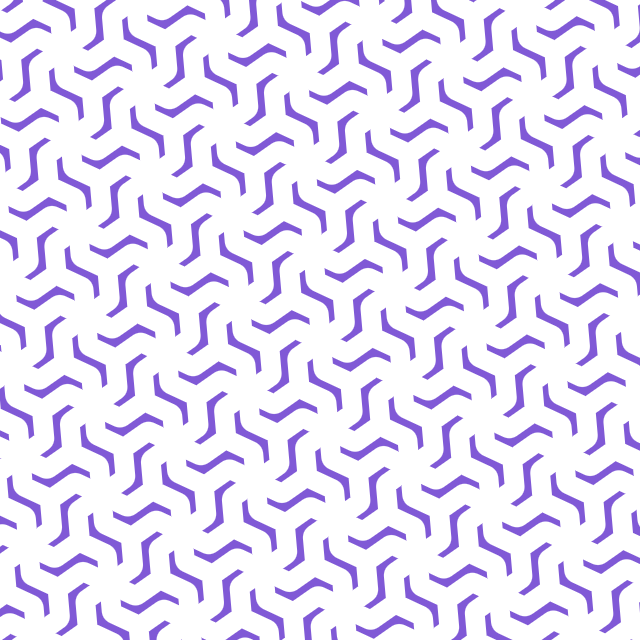
Write a WebGL 1 fragment shader that draws this pattern.

```glsl
precision highp float;

uniform vec2 u_resolution;

#define SPACING 0.1396            // lattice step, in canvas widths
#define TILT 25.0                 // lattice rotation, degrees
#define HUB vec2(0.4895, 0.6063)  // one six-fold centre of the lattice
#define ARM_OUTER 0.1735          // lengths below are in lattice steps
#define ARM_INNER 0.1113
#define STEM_HALF 0.038
#define REACH 0.323
#define FILLET 0.082
#define INK vec3(0.50, 0.35, 0.84)
#define PAPER vec3(1.0)

const float SIN60 = 0.866025;

vec2 rotate(vec2 p, float degrees) {
  float a = radians(degrees);
  return vec2(cos(a) * p.x - sin(a) * p.y, sin(a) * p.x + cos(a) * p.y);
}

float smoothMin(float a, float b, float k) {
  float h = max(k - abs(a - b), 0.0) / k;
  return min(a, b) - 0.25 * h * h * k;
}

// Distance past the lower edge: sharp outer bend, rounded inner bend
float belowEdge(vec2 p) {
  float stem = SIN60 * p.x - 0.5 * p.y - STEM_HALF;
  return max(-ARM_OUTER - p.y, smoothMin(stem, ARM_INNER - p.y, FILLET));
}

// Z-shaped bar with half-turn symmetry and slanted ends
float zigzag(vec2 p) {
  float ends = abs(SIN60 * p.x + 0.5 * p.y) - REACH;
  return max(ends, max(belowEdge(p), belowEdge(-p)));
}

// Wrap onto the triangular lattice, centred between two hubs
vec2 latticeCell(vec2 p) {
  float row = floor(p.y / SIN60 + 0.5);
  p -= row * vec2(0.5, SIN60);
  return vec2(fract(p.x) - 0.5, p.y);
}

void main() {
  float size = min(u_resolution.x, u_resolution.y);
  vec2 p = rotate((gl_FragCoord.xy / size - HUB) / SPACING, TILT);

  // Three bar directions, a third of a turn apart
  float d = 1.0;
  for (int i = 0; i < 3; i++) {
    d = min(d, zigzag(latticeCell(rotate(p, 120.0 * float(i)))));
  }

  float pixel = 1.0 / (size * SPACING);
  float coverage = clamp(0.5 - d / pixel, 0.0, 1.0);
  gl_FragColor = vec4(mix(PAPER, INK, coverage), 1.0);
}
```
